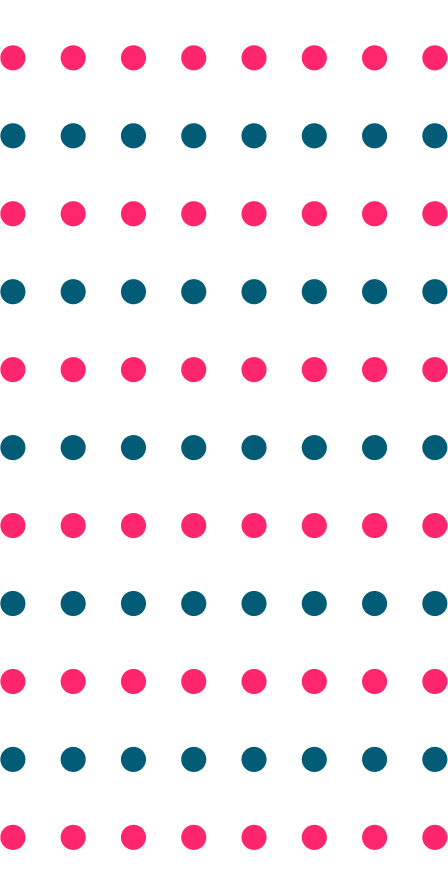
This pattern is drawn by a WebGL 2 fragment shader. Its source:

```glsl
#version 300 es
precision highp float;
// Rows of round dots on white, alternating pink and teal from the bottom up.
// Each point finds its nearest grid cell, and a circle distance function
// draws the dot there. Lengths are in units of the canvas width.

uniform vec2 u_resolution;
out vec4 outColor;

const vec2 DOT_COUNT = vec2(8.0, 11.0);         // columns, rows
const vec2 FIRST_CENTER = vec2(0.0288, 0.1309); // lowest left dot
const vec2 PITCH = vec2(0.13455, 0.1740);       // spacing between centers
const float DOT_RADIUS = 0.0280;

const vec3 PAPER = vec3(1.0);
const vec3 PINK = vec3(1.0, 0.15, 0.43);
const vec3 TEAL = vec3(0.01, 0.36, 0.46);

float circleDistance(vec2 p, float radius) {
  return length(p) - radius;
}

void main() {
  vec2 position = gl_FragCoord.xy / u_resolution.x;
  float pixel = 1.0 / u_resolution.x;

  // Nearest dot, limited to the rows and columns of the grid
  vec2 cell = floor((position - FIRST_CENTER) / PITCH + 0.5);
  cell = clamp(cell, vec2(0.0), DOT_COUNT - 1.0);
  vec2 center = FIRST_CENTER + cell * PITCH;

  // Even rows are pink, odd rows teal
  vec3 dotColor = mix(PINK, TEAL, mod(cell.y, 2.0));

  // Edge smoothed over one pixel
  float edge = circleDistance(position - center, DOT_RADIUS);
  float coverage = clamp(0.5 - edge / pixel, 0.0, 1.0);

  outColor = vec4(mix(PAPER, dotColor, coverage), 1.0);
}
```
